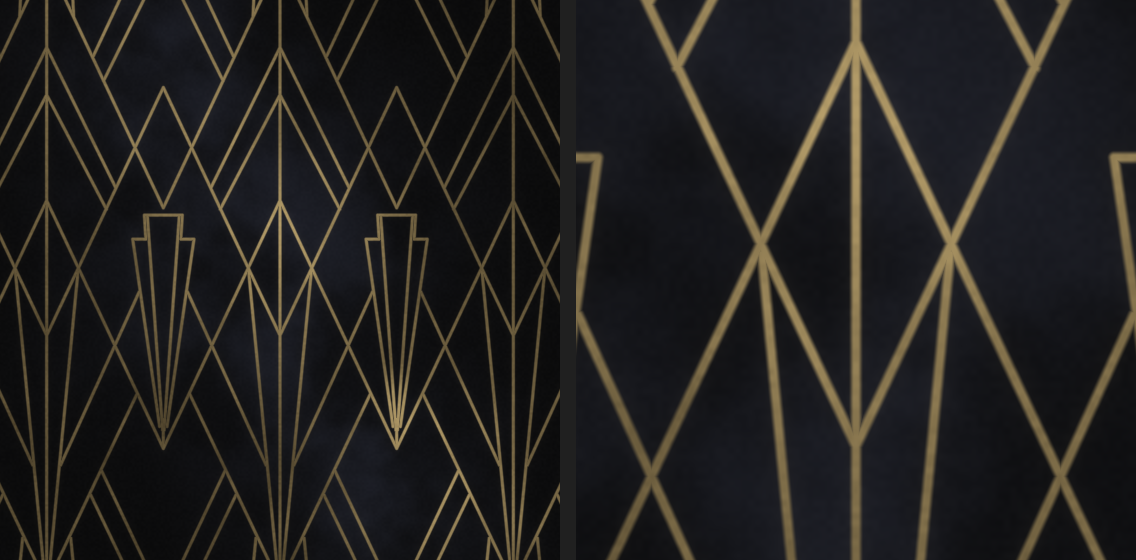
Left, the full canvas; right, a detail of the centre.
Give the GLSL for this pattern, as a Shadertoy shader.

```glsl
// Art deco lattice of gold lines on smoky blue-black: chevrons, diamonds and fans.
// Each column is folded about its axis, so one half-column of line segments draws all;
// value noise clouds the ground, and broad pools of light vary the gold's sheen.

const float SHEET = 768.0;          // design units per canvas height
const float COLUMN = 320.0;         // horizontal repeat
const float HALF_COLUMN = 160.0;
const float AXIS_X = 64.0;          // first long-fan axis
const float LINE_CORE = 0.8;        // fully gold out to this distance
const float LINE_EDGE = 3.5;        // gold fades out here
const vec3 BLACK = vec3(0.042, 0.042, 0.044);
const vec3 SMOKE = vec3(0.125, 0.133, 0.170);
const vec3 GOLD_DIM = vec3(0.27, 0.23, 0.15);
const vec3 GOLD_BRIGHT = vec3(0.77, 0.67, 0.45);

float hash(vec2 p) {
    p = fract(p * vec2(0.1031, 0.1137));
    p += dot(p, p.yx + 33.33);
    return fract((p.x + p.y) * p.x * 17.0);
}

float noise(vec2 p) {
    vec2 i = floor(p), f = fract(p);
    f = f * f * (3.0 - 2.0 * f);
    return mix(mix(hash(i), hash(i + vec2(1, 0)), f.x),
               mix(hash(i + vec2(0, 1)), hash(i + vec2(1, 1)), f.x), f.y);
}

float fbm(vec2 p) {
    float sum = 0.0, amp = 0.5;
    for (int i = 0; i < 4; i++) {
        sum += amp * noise(p);
        p = p * 2.03 + 17.0;
        amp *= 0.5;
    }
    return sum;
}

// Soft round pool of light
float pool(vec2 p, vec2 center, float radius) {
    vec2 q = (p - center) / radius;
    return exp(-dot(q, q));
}

// Adds the segment a-b to the running distance
void stroke(inout float d, vec2 p, vec2 a, vec2 b) {
    vec2 ab = b - a;
    float t = clamp(dot(p - a, ab) / dot(ab, ab), 0.0, 1.0);
    d = min(d, length(p - a - ab * t));
}

// Half-column: x = 0 on the long-fan axis, x = 160 on the stepped-fan axis; y runs down
float lattice(vec2 p) {
    float d = p.x;

    // Crossing diagonals that form the diamonds
    stroke(d, p, vec2(160, 120), vec2(0, 460));
    stroke(d, p, vec2(0, 275), vec2(160, 615));
    stroke(d, p, vec2(26, 0), vec2(160, 285));

    // Double chevrons
    stroke(d, p, vec2(0, 65), vec2(95, 258));
    stroke(d, p, vec2(0, 130), vec2(82, 287));
    stroke(d, p, vec2(100, 0), vec2(63, 79));
    stroke(d, p, vec2(133, 0), vec2(78, 111));
    stroke(d, p, vec2(75, 645), vec2(133, 768));
    stroke(d, p, vec2(60, 678), vec2(103, 768));

    // Long fan and its side braces
    stroke(d, p, vec2(43, 372), vec2(5, 768));
    stroke(d, p, vec2(127, 400), vec2(19, 638));
    stroke(d, p, vec2(124, 540), vec2(16, 768));
    stroke(d, p, vec2(36, 0), vec2(37, 23));
    stroke(d, p, vec2(33, 738), vec2(36, 768));

    // Stepped fan
    vec2 q = vec2(HALF_COLUMN - p.x, p.y);
    stroke(d, q, vec2(0, 295), vec2(26, 295));
    stroke(d, q, vec2(26, 295), vec2(24, 328));
    stroke(d, q, vec2(22, 295), vec2(1, 590));
    stroke(d, q, vec2(24, 328), vec2(42, 328));
    stroke(d, q, vec2(42, 328), vec2(5, 585));
    stroke(d, q, vec2(0, 575), vec2(0, 615));
    return d;
}

void mainImage(out vec4 fragColor, in vec2 fragCoord) {
    float unitsPerPixel = SHEET / iResolution.y;
    vec2 p = vec2(fragCoord.x, iResolution.y - fragCoord.y) * unitsPerPixel;

    // Fold the columns
    float x = abs(mod(p.x - AXIS_X + HALF_COLUMN, COLUMN) - HALF_COLUMN);
    float d = lattice(vec2(x, p.y));

    // Smoky ground, darker toward the sides
    float cloud = smoothstep(0.25, 0.75, fbm(p / 95.0 + 4.0));
    float haze = 0.9 * pool(p, vec2(370, 380), 230.0)
               + 0.7 * pool(p, vec2(220, 80), 170.0)
               + 0.8 * pool(p, vec2(540, 680), 150.0);
    float grain = noise(p / 3.0) - 0.5;
    vec3 color = mix(BLACK, SMOKE, clamp(haze * (0.3 + 0.75 * cloud), 0.0, 1.0));
    color += 0.012 * grain;

    // Uneven metallic sheen
    float sheen = 0.17 + 0.55 * pool(p, vec2(410, 340), 165.0)
                + 0.42 * pool(p, vec2(235, 90), 190.0)
                + 0.60 * pool(p, vec2(610, 670), 130.0)
                + 0.30 * pool(p, vec2(545, 570), 55.0);
    sheen += 0.25 * (noise(p / 45.0) - 0.5) + 0.1 * grain;
    vec3 gold = mix(GOLD_DIM, GOLD_BRIGHT, clamp(sheen, 0.0, 1.0));

    // Soft-edged lines with a faint warm halo
    float line = 1.0 - smoothstep(LINE_CORE, max(LINE_EDGE, LINE_CORE + unitsPerPixel), d);
    color += gold * 0.08 * exp(-d / 4.0);
    color = mix(color, gold, line);
    fragColor = vec4(color, 1.0);
}
```
